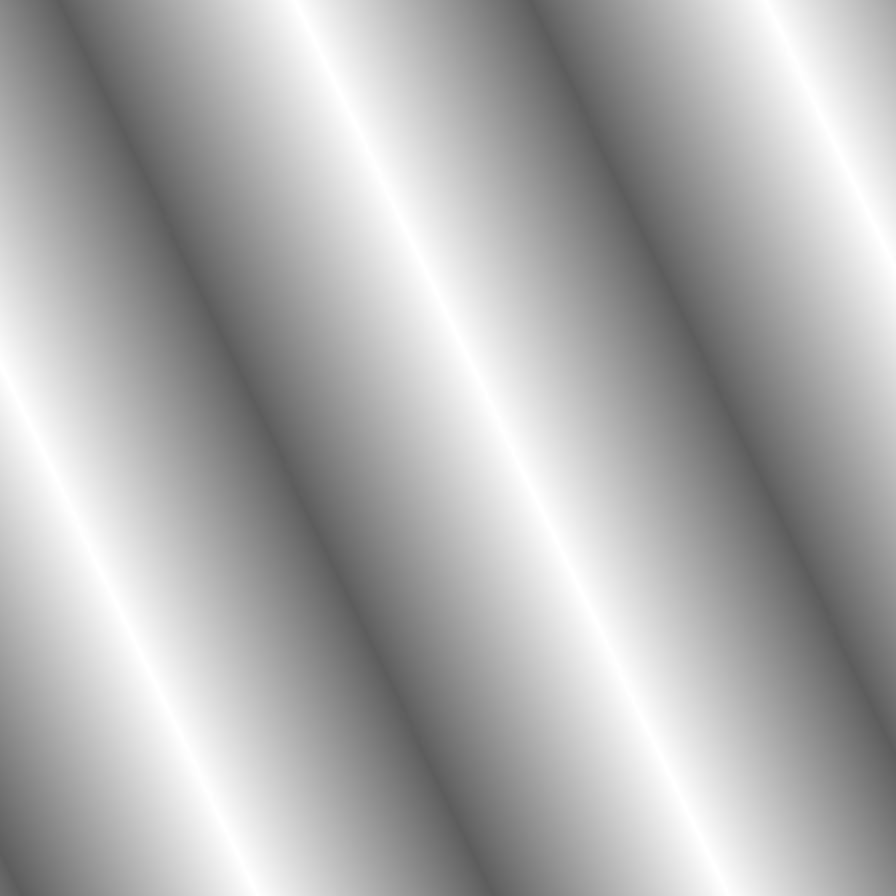
A Shadertoy shader for this background:

```glsl
// Soft diagonal grey bands, like light on folded metal.
// A triangle wave across slanted stripes blends linearly
// between a dark valley and a white ridge.

// Distance to the nearest ridge: 0 on a ridge, 1 in a valley.
float ridgeDistance(float phase) {
    return 2.0 * abs(fract(phase + 0.5) - 0.5);
}

void mainImage(out vec4 fragColor, in vec2 fragCoord) {
    vec2 uv = fragCoord / iResolution.xy;

    // Stripes lean to the left going up; one period spans 0.525 of the width
    float phase = (uv.x + 0.484 * uv.y - 0.813) / 0.525;

    // Linear falloff from the white ridge to the dark valley
    vec3 ridgeWhite = vec3(1.0);
    vec3 valleyGrey = vec3(0.365);
    fragColor = vec4(mix(ridgeWhite, valleyGrey, ridgeDistance(phase)), 1.0);
}
```
